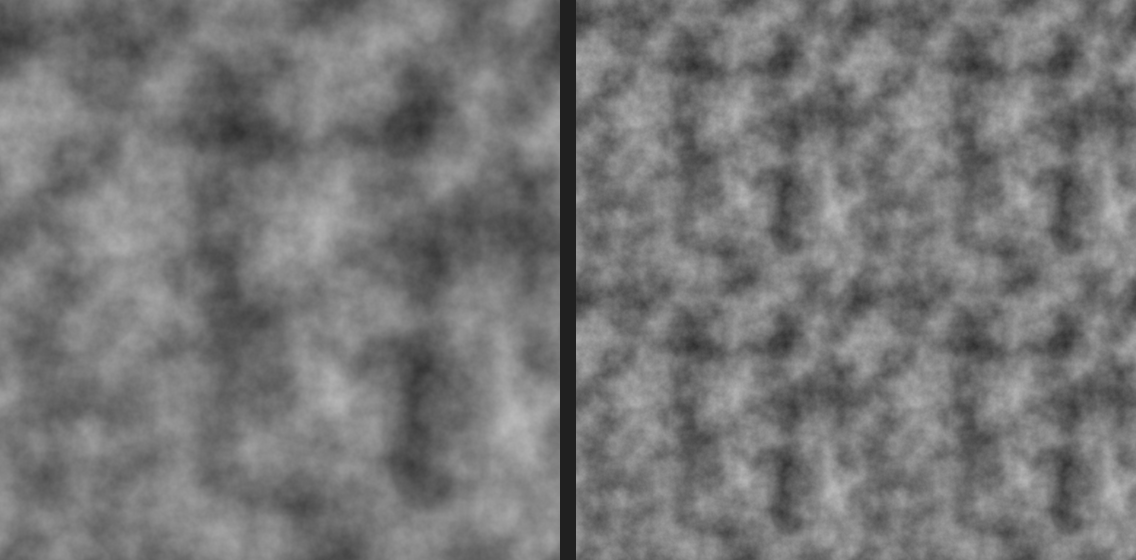
Left, the tile; right, the same tile 2 across and 2 down.
Write a Shadertoy shader that draws this texture.

```glsl
// Soft grey cloud texture that tiles in both directions.
// Octaves of gradient noise are summed; each octave wraps its lattice
// after a whole number of cells, so opposite edges meet without a seam.

const int   BASE_CELLS = 6;      // lattice cells across the canvas, first octave
const int   OCTAVES    = 6;
const float GAIN       = 0.53;   // amplitude ratio between octaves
const float MEAN_GREY  = 0.466;
const float CONTRAST   = 0.315;
const uint  SEED       = 17u;
const float TAU        = 6.2831853;

// Integer hash of a lattice point, returned in 0..1
float hash(ivec2 cell, uint layer) {
    uint h = uint(cell.x) * 1597u + uint(cell.y) * 51749u + (layer + SEED) * 7919u;
    h = (h ^ (h >> 16)) * 73244475u;
    h = (h ^ (h >> 15)) * 73244475u;
    h ^= h >> 16;
    return float(h & 65535u) / 65536.0;
}

// Contribution of one lattice corner: unit gradient dotted with the offset
float corner(ivec2 cell, vec2 offset, int period, uint layer) {
    float angle = TAU * hash(cell % period, layer);
    return dot(vec2(cos(angle), sin(angle)), offset);
}

// Gradient noise that repeats after 'period' cells
float tiledNoise(vec2 p, int period, uint layer) {
    ivec2 cell = ivec2(floor(p));
    vec2 f = fract(p);
    vec2 fade = f * f * f * (f * (f * 6.0 - 15.0) + 10.0);
    float a = corner(cell, f, period, layer);
    float b = corner(cell + ivec2(1, 0), f - vec2(1.0, 0.0), period, layer);
    float c = corner(cell + ivec2(0, 1), f - vec2(0.0, 1.0), period, layer);
    float d = corner(cell + ivec2(1, 1), f - vec2(1.0, 1.0), period, layer);
    return mix(mix(a, b, fade.x), mix(c, d, fade.x), fade.y);
}

// Sum of octaves, each with twice the cells of the one before
float clouds(vec2 uv) {
    float sum = 0.0;
    float amplitude = 1.0;
    int period = BASE_CELLS;
    for (int i = 0; i < OCTAVES; i++) {
        // Shift each octave so that the lattices do not line up
        vec2 shift = fract(vec2(0.37, 0.61) * float(i));
        vec2 p = fract(uv + shift) * float(period);
        sum += amplitude * tiledNoise(p, period, uint(i));
        amplitude *= GAIN;
        period *= 2;
    }
    return sum;
}

void mainImage(out vec4 fragColor, in vec2 fragCoord) {
    vec2 uv = fragCoord / iResolution.xy;
    float grey = MEAN_GREY + CONTRAST * clouds(uv);
    fragColor = vec4(vec3(clamp(grey, 0.0, 1.0)), 1.0);
}
```
